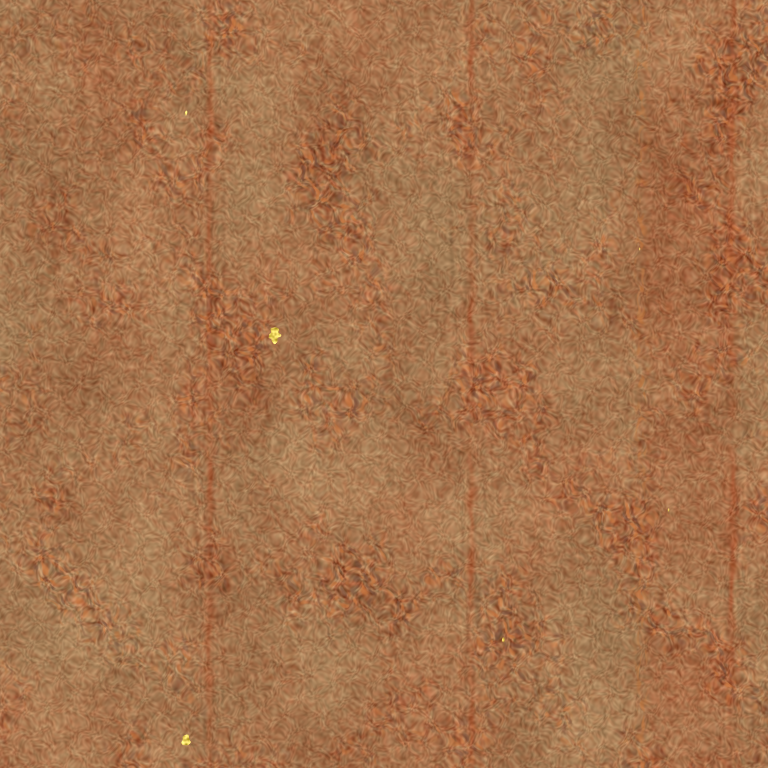
Give the GLSL for this texture, as a three.js fragment shader.

```glsl
// Weathered tan and rust sheet with grainy patches, vertical seams and a few yellow flecks.
varying vec2 vUv;

vec2 hash2(vec2 p) {
  vec3 q = fract(p.xyx * vec3(0.1031, 0.1030, 0.0973));
  q += dot(q, q.yzx + 33.33);
  return fract((q.xx + q.yz) * q.zy);
}

float cornerRamp(vec2 cell, vec2 offset) {
  float angle = 6.2832 * hash2(cell).x;
  return dot(vec2(cos(angle), sin(angle)), offset);
}

// Gradient noise, roughly -1 to 1
float gradientNoise(vec2 p) {
  p += 60.0;
  vec2 i = floor(p), f = fract(p);
  vec2 u = f * f * f * (f * (f * 6.0 - 15.0) + 10.0);
  vec2 e = vec2(1.0, 0.0);
  float low = mix(cornerRamp(i, f), cornerRamp(i + e.xy, f - e.xy), u.x);
  float high = mix(cornerRamp(i + e.yx, f - e.yx), cornerRamp(i + 1.0, f - 1.0), u.x);
  return 1.4 * mix(low, high, u.y);
}

float fbm(vec2 p) {
  float sum = 0.0, amplitude = 0.6;
  for (int i = 0; i < 4; i++) {
    sum += amplitude * gradientNoise(p);
    p = mat2(1.6, 1.2, -1.2, 1.6) * p + 7.3;
    amplitude *= 0.6;
  }
  return sum;
}

// Sparse jagged flecks, at most one per cell; most are tiny
float fleckMask(vec2 uv) {
  vec2 cell = floor(uv * 5.0);
  vec2 size = hash2(cell + 31.0);
  vec2 center = (cell + 0.15 + 0.7 * hash2(cell + 5.0)) / 5.0;
  float radius = mix(0.002, 0.01, pow(size.y, 4.0));
  vec2 d = (uv - center) * vec2(1.3, 0.85);
  float edge = length(d) + radius * 0.8 * gradientNoise(uv * 130.0);
  return step(size.x, 0.26) * (1.0 - smoothstep(radius - 0.0015, radius + 0.001, edge));
}

void main() {
  vec2 uv = vUv;

  // Seams of broken width and strength, and the roughness beside them
  float seam = 0.0, nearSeam = 0.0, pleats = 0.0;
  for (int i = 0; i < 3; i++) {
    float k = float(i);
    float x = uv.x - 0.273 - 0.3405 * k + 0.003 * gradientNoise(vec2(k * 9.0 + 0.4, uv.y * 32.0));
    float wear = 0.5 + 0.9 * fbm(vec2(k * 5.0 + 2.5, uv.y * 9.0));
    float width = 0.0045 + 0.003 * gradientNoise(vec2(k * 7.0 + 0.3, uv.y * 45.0));
    seam += max(wear, 0.1) * exp(-pow(x / width, 2.0));
    nearSeam += exp(-pow(x / 0.035, 2.0));
    pleats += exp(-pow(x / 0.03, 2.0)) * gradientNoise(vec2(uv.x * 190.0, uv.y * 7.0));
  }

  // Broad patches, with a ruddier panel toward the right
  float panel = smoothstep(0.825, 0.85, uv.x) * (1.0 - smoothstep(0.948, 0.956, uv.x));
  float cloud = fbm(uv * vec2(5.0, 4.0) + 3.7);
  float shade = fbm(uv * vec2(8.0, 7.0) + 40.0);
  float rough = smoothstep(-0.35, 0.6, fbm(uv * vec2(8.0, 7.0) + 21.0) + 0.15 * nearSeam);
  rough *= rough * 1.4;

  // Short grains on slanted, warped axes
  vec2 warped = uv + 0.006 * vec2(gradientNoise(uv * 50.0), gradientNoise(uv * 50.0 + 17.0));
  vec2 slanted = mat2(0.86, 0.5, -0.5, 0.86) * warped;
  float fine = 0.6 * gradientNoise(slanted * vec2(100.0, 185.0))
             + 0.85 * gradientNoise(slanted * vec2(245.0, 205.0) + 9.0)
             + 0.4 * gradientNoise(uv * 62.0 + 33.0);
  float ripple = gradientNoise(vec2(warped.x + 0.3 * warped.y, warped.y) * vec2(130.0, 72.0));
  float stain = gradientNoise(slanted * vec2(90.0, 150.0) + 13.0)
              + 0.6 * gradientNoise(uv * vec2(170.0, 140.0) + 47.0);

  vec3 paleTan = vec3(0.66, 0.487, 0.333);
  vec3 rust = vec3(0.64, 0.385, 0.245);
  float redness = 0.18 + 0.75 * cloud + 0.35 * rough + 0.3 * panel + (0.45 + 0.35 * rough) * stain;
  vec3 color = mix(paleTan, rust, clamp(redness, -0.25, 1.3));
  color += vec3(0.115, 0.107, 0.095) * fine * (0.85 + 0.3 * rough);
  color += vec3(0.1, 0.072, 0.048) * ripple * (0.25 + 0.75 * rough);
  color += vec3(0.078, 0.072, 0.058) * shade - vec3(0.006, 0.003, 0.002);

  // Plum pits and orange ridges in the rough patches
  float relief = ripple + 0.8 * gradientNoise(slanted * vec2(110.0, 140.0) + 27.0);
  color = mix(color, vec3(0.50, 0.34, 0.27), 0.4 * rough * smoothstep(0.2, 0.9, -relief));
  color = mix(color, vec3(0.78, 0.46, 0.24), 0.5 * rough * smoothstep(0.2, 0.9, relief));

  // Panel creases, pleats, seams and the broken panel edge
  color += 0.03 * panel * gradientNoise(uv * vec2(9.0, 125.0));
  color += vec3(0.055, 0.042, 0.03) * pleats;
  vec3 seamColor = vec3(0.64, 0.30, 0.16) + 0.09 * fine;
  color = mix(color, seamColor, 0.75 * clamp(seam, 0.0, 1.0));
  float panelEdge = exp(-pow((uv.x - 0.835) / 0.008, 2.0));
  float chips = smoothstep(0.0, 0.6, gradientNoise(warped * vec2(150.0, 65.0) + 5.0));
  color = mix(color, vec3(0.78, 0.48, 0.25), 0.6 * panelEdge * chips);

  // Flecks broken by darker gaps
  vec3 fleckColor = vec3(0.92, 0.82, 0.36) + 0.35 * gradientNoise(uv * 200.0);
  color = mix(color, fleckColor, fleckMask(uv));

  gl_FragColor = vec4(color, 1.0);
}
```
